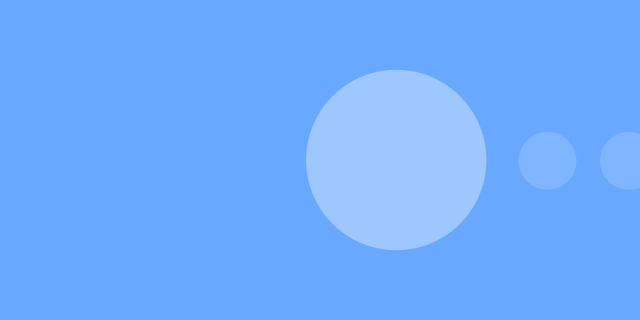
This background is drawn by a Shadertoy shader. Its source:

```glsl
// A flat sky-blue field with one large pale disc right of centre and a row
// of small fainter discs running off the right edge. Each disc is a circle
// distance function, blended as translucent white with a smoothed rim.

const vec3 SKY_BLUE = vec3(0.412, 0.659, 1.0);
const vec3 WHITE = vec3(1.0);

const int SMALL_COUNT = 2;
const float SMALL_RADIUS = 0.0903;
const float SMALL_SPACING = 0.2544;
const vec2 SMALL_START = vec2(1.7109, 0.4974);

// Coverage of a disc, from 0 outside to 1 inside, with a rim one pixel wide
float disc(vec2 point, vec2 center, float radius, float pixel) {
    float dist = length(point - center) - radius;
    return clamp(0.5 - dist / pixel, 0.0, 1.0);
}

// Lays translucent white over a base colour
vec3 whiten(vec3 base, float coverage, float opacity) {
    return mix(base, WHITE, coverage * opacity);
}

void mainImage(out vec4 fragColor, in vec2 fragCoord) {
    // Canvas units: height is 1, origin at the lower left
    float pixel = 1.0 / iResolution.y;
    vec2 point = fragCoord * pixel;
    vec3 color = SKY_BLUE;

    // Large disc
    color = whiten(color, disc(point, vec2(1.2383, 0.5), 0.2818, pixel), 0.36);

    // Row of small discs
    for (int i = 0; i < SMALL_COUNT; i++) {
        vec2 center = SMALL_START + vec2(float(i) * SMALL_SPACING, 0.0);
        color = whiten(color, disc(point, center, SMALL_RADIUS, pixel), 0.15);
    }

    fragColor = vec4(color, 1.0);
}
```
